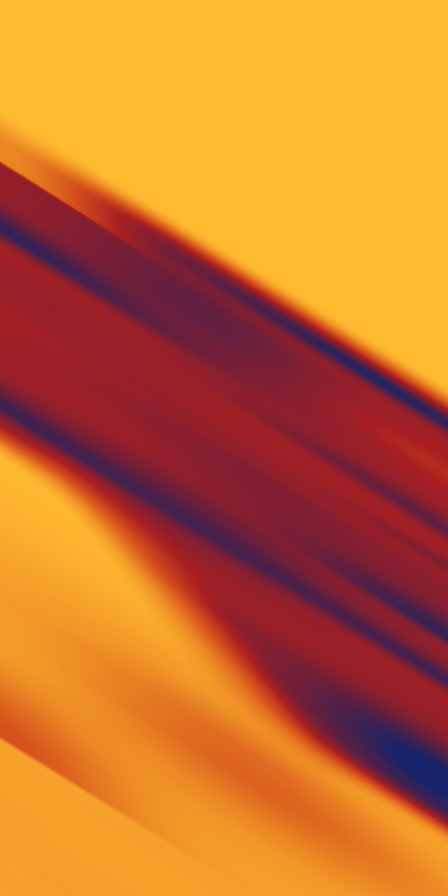
This background is drawn by a WebGL 1 fragment shader. Its source:

```glsl
precision highp float;
// Diagonal motion-blurred band of red, purple and blue over a warm yellow ground.
// A scalar "heat" is built in sheared coordinates from soft edges, long streaks
// and stretched noise, then coloured through a gradient.

uniform vec2 u_resolution;

const float SLOPE = 0.62;         // fall of the streaks per unit of width
const float BODY_HEAT = 0.59;     // base heat inside the band
const float GRAIN = 0.11;         // strength of the fine streaking
const vec2 GRAIN_SCALE = vec2(1.3, 13.0);

const vec3 YELLOW = vec3(1.00, 0.73, 0.19);
const vec3 AMBER  = vec3(0.94, 0.58, 0.15);
const vec3 ORANGE = vec3(0.84, 0.32, 0.11);
const vec3 RED    = vec3(0.66, 0.12, 0.13);
const vec3 PLUM   = vec3(0.42, 0.12, 0.23);
const vec3 VIOLET = vec3(0.24, 0.13, 0.32);
const vec3 BLUE   = vec3(0.09, 0.14, 0.41);

float hash(vec2 p) {
  p = fract(p * vec2(0.1031, 0.1137));
  p += dot(p, p.yx + 33.33);
  return fract((p.x + p.y) * p.x * 17.0);
}

float noise(vec2 p) {
  vec2 i = floor(p), f = fract(p);
  f = f * f * (3.0 - 2.0 * f);
  return mix(mix(hash(i), hash(i + vec2(1.0, 0.0)), f.x),
             mix(hash(i + vec2(0.0, 1.0)), hash(i + vec2(1.0, 1.0)), f.x), f.y);
}

// Layered noise, stretched along the streaks; centred on zero
float streakNoise(vec2 p) {
  float sum = 0.0, amp = 0.5;
  vec2 q = p * GRAIN_SCALE + 7.0;
  for (int i = 0; i < 4; i++) {
    sum += amp * (noise(q) - 0.5);
    q = q * vec2(1.3, 2.1) + 11.3;
    amp *= 0.6;
  }
  return sum;
}

// Soft streak with separate widths above (x) and below (y) its centre line
float streak(vec2 p, vec2 centre, vec2 width, float len) {
  vec2 d = p - centre;
  d /= vec2(len, d.y < 0.0 ? width.x : width.y);
  return exp(-dot(d, d));
}

// Coverage of the band: crisp on the left, feathered in the lower middle
float bandMask(vec2 p) {
  float fill = mix(0.3, 1.0, smoothstep(0.0, 0.4, p.x));
  float upper = max(smoothstep(0.35, 0.37, p.y), fill * smoothstep(0.24, 0.315, p.y));
  float edge = mix(0.98, 1.23, smoothstep(0.1, 0.75, p.x));
  float feather = 0.04 + 0.10 * exp(-pow((p.x - 0.42) / 0.25, 2.0));
  return upper * (1.0 - smoothstep(edge - feather, edge + feather, p.y));
}

float bandHeat(vec2 p) {
  float h = BODY_HEAT;
  // Upper streaks
  h += 0.33 * streak(p, vec2(0.00, 0.510), vec2(0.045, 0.022), 0.35);
  h += 0.20 * streak(p, vec2(0.45, 0.420), vec2(0.080, 0.090), 0.30);
  h += 0.38 * streak(p, vec2(0.88, 0.327), vec2(0.025, 0.020), 0.40);
  h -= 0.08 * streak(p, vec2(0.95, 0.430), vec2(0.050, 0.050), 0.25);
  // Middle streaks
  h += 0.22 * streak(p, vec2(1.00, 0.565), vec2(0.030, 0.020), 0.40);
  h += 0.12 * streak(p, vec2(1.00, 0.645), vec2(0.015, 0.015), 0.25);
  h += 0.07 * streak(p, vec2(0.55, 0.720), vec2(0.040, 0.060), 0.30);
  // Lower streaks and the deep blue pool
  h += 0.28 * streak(p, vec2(0.00, 0.905), vec2(0.045, 0.020), 0.40);
  h += 0.19 * streak(p, vec2(0.50, 0.890), vec2(0.070, 0.050), 0.30);
  h += 0.33 * streak(p, vec2(1.00, 0.800), vec2(0.045, 0.020), 0.30);
  h += 0.30 * streak(p, vec2(1.00, 0.900), vec2(0.030, 0.020), 0.35);
  h += 0.44 * streak(p, vec2(0.98, 1.130), vec2(0.075, 0.100), 0.30);
  return h + GRAIN * streakNoise(p);
}

// Warm ground with a broad orange swath and a sharp lower-left rim
float groundHeat(vec2 p) {
  float h = 0.10 * smoothstep(0.95, 1.4, p.y);
  h += 0.19 * streak(p, vec2(0.55, 1.38), vec2(0.12, 0.11), 0.40);
  float rim = smoothstep(1.42, 1.64, p.y) * (1.0 - smoothstep(1.64, 1.655, p.y));
  h += 0.26 * rim * exp(-pow(p.x / 0.3, 2.0));
  return h + 0.06 * streakNoise(p * vec2(1.0, 0.5)) * smoothstep(1.0, 1.3, p.y);
}

vec3 heatColour(float h) {
  vec3 c = mix(YELLOW, AMBER, clamp(h / 0.15, 0.0, 1.0));
  c = mix(c, ORANGE, clamp((h - 0.15) / 0.20, 0.0, 1.0));
  c = mix(c, RED, clamp((h - 0.35) / 0.20, 0.0, 1.0));
  c = mix(c, PLUM, clamp((h - 0.55) / 0.20, 0.0, 1.0));
  c = mix(c, VIOLET, clamp((h - 0.75) / 0.15, 0.0, 1.0));
  return mix(c, BLUE, clamp((h - 0.90) / 0.10, 0.0, 1.0));
}

void main() {
  // Sheared canvas: x across, y downward and level along the streaks
  vec2 uv = gl_FragCoord.xy / u_resolution;
  vec2 p = vec2(uv.x, 2.0 * (1.0 - uv.y) - SLOPE * uv.x);
  float heat = mix(groundHeat(p), bandHeat(p), bandMask(p));
  gl_FragColor = vec4(heatColour(heat), 1.0);
}
```
